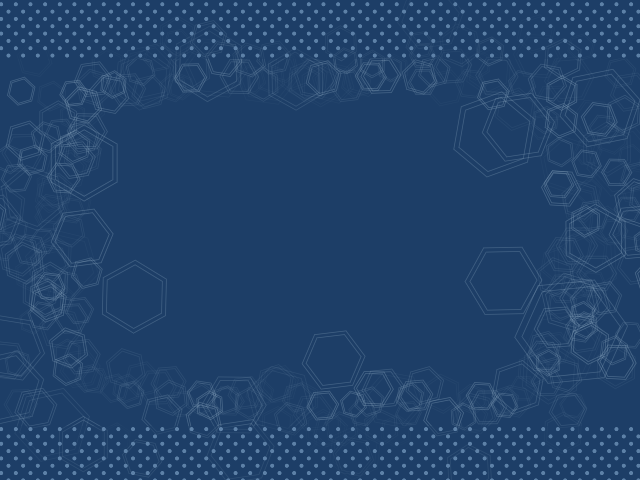
Reproduce this background procedurally as a WebGL 2 fragment shader.

```glsl
#version 300 es
precision highp float;
// Navy background framed by a loose ring of thin, double-lined hexagons.
// Hashes scatter the hexagons around a rounded rectangle, a short list sets
// the larger ones, and staggered dots fill a band along the top and bottom.

#define HEX_COUNT 290
#define RING_HALF vec2(0.575, 0.345)
#define SPREAD_IN 0.17
#define SPREAD_OUT 0.40
#define LINE_WIDTH 0.0015
#define LINE_STRENGTH 0.21
#define DOT_PITCH 0.01526
#define DOT_RADIUS 0.0042
#define BAND_BOTTOM 0.112
#define BAND_TOP 0.878

uniform vec2 u_resolution;
out vec4 fragColor;

const vec3 NAVY = vec3(0.112, 0.242, 0.402);
const vec3 LINE_COLOR = vec3(0.60, 0.71, 0.80);
const vec3 DOT_COLOR = vec3(0.38, 0.52, 0.67);
const vec2 CENTER = vec2(0.6667, 0.5);

// Larger hexagons: center x, center y, radius, rotation
const vec4 LARGE[11] = vec4[11](
    vec4(0.280, 0.382, 0.076, 0.50), vec4(1.049, 0.415, 0.080, 0.02),
    vec4(1.190, 0.309, 0.118, 0.10), vec4(1.030, 0.720, 0.090, 0.35),
    vec4(1.080, 0.735, 0.076, 0.15), vec4(0.155, 0.694, 0.035, 0.40),
    vec4(0.181, 0.431, 0.033, 0.25), vec4(0.053, 0.707, 0.042, 0.30),
    vec4(1.160, 0.318, 0.047, 0.08), vec4(0.695, 0.250, 0.066, 0.12),
    vec4(1.250, 0.775, 0.085, 0.20));

vec4 hash4(float n) {
    vec4 h = fract(n * vec4(0.1031, 0.1030, 0.0973, 0.1099));
    h += dot(h, h.wzxy + 33.33);
    return fract((h.xxyz + h.yzzw) * h.zywx);
}

// Signed distance bound of a hexagon with the given circumradius
float hexagon(vec2 p, float radius, float angle) {
    float c = cos(angle), s = sin(angle);
    p = abs(mat2(c, -s, s, c) * p);
    return max(p.x * 0.8660 + p.y * 0.5, p.y) - radius * 0.8660;
}

// Coverage of a thin line, kept even when narrower than a pixel
float stroke(float d, float pixel) {
    float halfWidth = 0.5 * LINE_WIDTH;
    float visible = max(halfWidth, 0.5 * pixel);
    float cover = 1.0 - smoothstep(visible - 0.5 * pixel, visible + 0.5 * pixel, abs(d));
    return cover * halfWidth / visible;
}

// Two nested outlines
float doubleHexagon(vec2 p, float radius, float angle, float pixel) {
    if (dot(p, p) > radius * radius * 1.1) return 0.0;
    float d = hexagon(p, radius, angle);
    return max(stroke(d, pixel), stroke(d + radius * 0.11, pixel));
}

// Two interleaved square grids of dots
float dots(vec2 p, float pixel) {
    float cell = 2.0 * DOT_PITCH;
    vec2 a = (fract(p / cell + 0.5) - 0.5) * cell;
    vec2 b = (fract(p / cell) - 0.5) * cell;
    float d = min(length(a), length(b)) - DOT_RADIUS;
    return 1.0 - smoothstep(-0.5 * pixel, 0.5 * pixel, d);
}

void main() {
    float pixel = 1.0 / u_resolution.y;
    vec2 p = (gl_FragCoord.xy - 0.5 * u_resolution) * pixel + CENTER;
    bool inBand = p.y < BAND_BOTTOM || p.y > BAND_TOP;
    float fade = inBand ? 0.5 : 1.0;
    vec3 color = NAVY;

    // Scattered hexagons around the frame
    for (int i = 0; i < HEX_COUNT; i++) {
        float id = float(i);
        vec4 place = hash4(id + 1.7);
        vec4 look = hash4(id + 511.3);
        float turn = 6.2832 * (id + place.x) / float(HEX_COUNT);
        vec2 dir = vec2(cos(turn), sin(turn));
        vec2 quad = dir * dir * dir * dir;
        vec2 ring = dir / pow(quad.x + quad.y, 0.25);
        float jitter = place.y + place.z - 1.0;
        jitter *= jitter < 0.0 ? SPREAD_IN : SPREAD_OUT;
        vec2 center = CENTER + ring * RING_HALF * (1.0 + jitter);
        float radius = mix(0.027, 0.045, look.x);
        if (look.y > 0.86) radius *= 1.8;
        float alpha = LINE_STRENGTH * mix(0.25, 1.9, look.z * look.z);
        float line = doubleHexagon(p - center, radius, look.w * 1.0472, pixel);
        color = mix(color, LINE_COLOR, line * alpha * fade);
    }

    // Larger hexagons
    for (int i = 0; i < 11; i++) {
        vec4 h = LARGE[i];
        float line = doubleHexagon(p - h.xy, h.z, h.w, pixel);
        color = mix(color, LINE_COLOR, line * LINE_STRENGTH * 1.5 * fade);
    }

    // Dotted bands
    float dotMask = inBand ? dots(p - vec2(0.033, 0.106), pixel) : 0.0;
    color = mix(color, DOT_COLOR, dotMask * 0.95);
    fragColor = vec4(color, 1.0);
}
```
